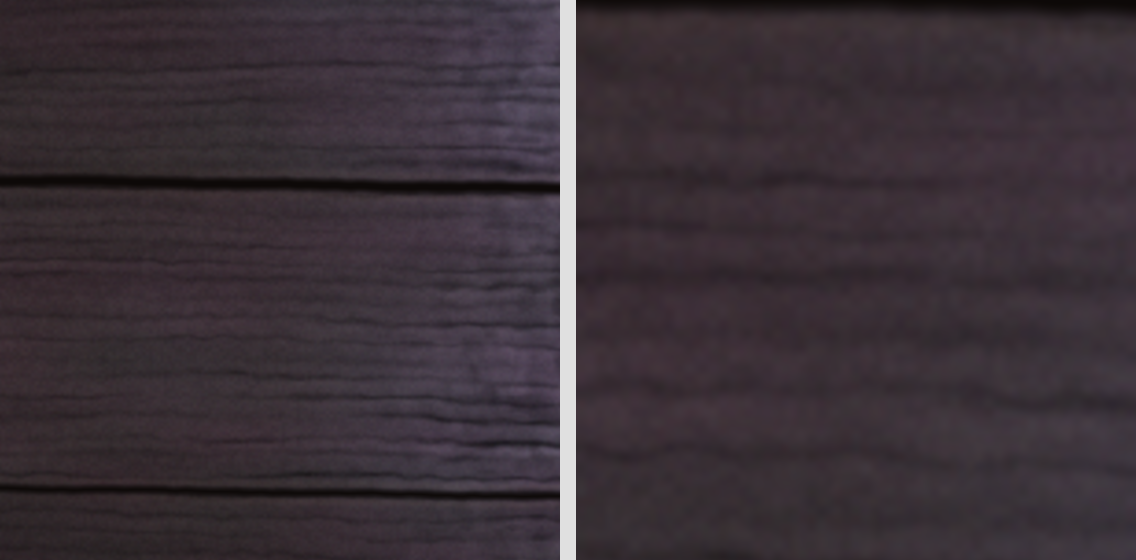
Left, the full canvas; right, a detail of the centre.
Reproduce this texture procedurally as a WebGL 2 fragment shader.

```glsl
#version 300 es
precision highp float;
// Dim, weathered boards with dark horizontal joints and soft wood grain.
// Joints repeat by rounding a sloped height; jittered grain rows are bent by
// layered sines, and value noise breaks them up and wears the right side.

uniform vec2 u_resolution;
out vec4 outColor;

const float BOARD_PITCH = 0.55;    // height of one board
const float FIRST_JOINT = 0.128;   // lowest joint, at the left edge
const float BOARD_SLOPE = 0.015;   // drop of the joints from left to right
const float JOINT_THIN = 0.0055;   // half width of the lowest joint
const float JOINT_GROWTH = 0.0040; // extra half width per joint upward
const float JOINT_BLUR = 0.0065;
const float GRAIN_ROWS = 29.0;     // grain lines per canvas height
const float GRAIN_WIDTH = 0.20;    // line width, in rows
const float GRAIN_DEPTH = 0.28;
const float SPECKLE = 0.034;
const vec3 WARM_WOOD = vec3(0.208, 0.168, 0.182);
const vec3 COOL_WOOD = vec3(0.292, 0.258, 0.322);
const vec3 PLUM_TINT = vec3(0.022, -0.006, 0.012);
const vec3 EDGE_GLOW = vec3(0.046, 0.036, 0.022);
const vec3 JOINT_COLOR = vec3(0.052, 0.036, 0.030);

float hash(vec2 p) {
  vec3 q = fract(p.xyx * vec3(0.1031, 0.1030, 0.0973));
  q += dot(q, q.yzx + 33.33);
  return fract((q.x + q.y) * q.z);
}

float noise(vec2 p) {
  vec2 cell = floor(p);
  vec2 f = fract(p);
  f = f * f * (3.0 - 2.0 * f);
  return mix(mix(hash(cell), hash(cell + vec2(1, 0)), f.x),
             mix(hash(cell + vec2(0, 1)), hash(cell + vec2(1, 1)), f.x), f.y);
}

// Gentle bends shared by neighbouring rows, plus short ripples
float grainWarp(vec2 p, float board) {
  float bend = 0.13 * sin(5.0 * p.x + 7.0 * p.y + board * 2.1);
  bend += 0.08 * sin(14.0 * p.x - 19.0 * p.y + board);
  bend -= 0.9 * board * p.x * smoothstep(0.7, 0.95, p.y);
  return bend + 0.26 * (noise(p * vec2(30.0, 45.0)) - 0.5);
}

// Dark lines with soft ends; x is the dark amount, y the pale lower lip
vec2 grain(vec2 p, float board) {
  float height = p.y * GRAIN_ROWS + grainWarp(p, board);
  float row = floor(height);
  vec2 sum = vec2(0.0);
  for (float i = -1.0; i <= 1.0; i++) {
    vec2 id = vec2(row + i + 50.0, board * 17.0 + 60.0);
    float center = row + i + 0.5 + 0.45 * (hash(id) - 0.5);
    float width = GRAIN_WIDTH * mix(0.75, 1.3, hash(id + 31.0));
    float along = noise(vec2(p.x * 6.0 + hash(id + 9.0) * 40.0, id.x * 3.7));
    float broken = noise(vec2(p.x * 26.0, id.x * 5.3));
    float strength = mix(0.4, 1.0, hash(id + 71.0)) * smoothstep(-0.1, 0.8, along);
    strength *= 0.6 + 0.7 * broken;
    float d = (height - center) / width;
    float lip = d + 2.0;
    sum += strength * vec2(exp(-d * d), exp(-0.5 * lip * lip));
  }
  return sum;
}

void main() {
  vec2 uv = gl_FragCoord.xy / u_resolution;

  // Board layout
  vec2 p = vec2(uv.x, uv.y + BOARD_SLOPE * uv.x);
  float level = (p.y - FIRST_JOINT) / BOARD_PITCH;
  float board = floor(level);
  float joint = floor(level + 0.5);
  float wobble = 0.0010 * sin(uv.x * 17.0 + joint * 2.0)
               + 0.0020 * (noise(vec2(uv.x * 45.0, joint + 8.0)) - 0.5);
  float fromJoint = (level - joint) * BOARD_PITCH + wobble;
  float jointWidth = JOINT_THIN + JOINT_GROWTH * joint;

  // Warm shade on the left, cool light on the right
  float cloud = noise(uv * vec2(4.0, 6.0) + 5.0) - 0.5;
  float light = smoothstep(0.1, 1.2, uv.x + 0.28 * cloud);
  light += 0.14 * board * smoothstep(0.2, 0.8, uv.x);
  vec3 color = mix(WARM_WOOD, COOL_WOOD, clamp(light, 0.0, 1.0));
  color += PLUM_TINT * (noise(uv * vec2(5.0, 14.0) + 21.0) - 0.45);
  color *= 1.0 + 0.16 * (noise(uv * vec2(3.5, 36.0) + 3.0) - 0.5);

  // Grain, deeper where the light rakes across the lower board
  float wear = smoothstep(0.58, 1.0, uv.x + 0.12 * cloud);
  vec2 lines = grain(p, board);
  float lowHalf = 1.0 - smoothstep(0.1, 0.5, fract(level));
  float rake = lowHalf * smoothstep(0.2, 0.8, uv.x);
  color *= 1.0 - GRAIN_DEPTH * (0.9 + 0.25 * wear + 0.7 * rake) * min(lines.x, 1.3);
  color *= 1.0 + (0.06 + 0.12 * wear) * lines.y;

  // Upright worn patches and soft nicks
  float patches = noise(uv * vec2(26.0, 11.0)) + 0.6 * noise(uv * vec2(60.0, 42.0)) - 0.8;
  float nicks = smoothstep(0.60, 1.0, noise(uv * vec2(24.0, 52.0) + 12.0));
  color *= 1.0 + wear * (0.26 * patches - 0.20 * nicks);

  // Soft mottling and fine speckle, partly coloured
  color *= 1.0 + 0.09 * (noise(uv * vec2(65.0, 85.0) + 7.0) - 0.5);
  vec2 dust = uv * 190.0;
  vec3 tint = vec3(noise(dust), noise(dust + 37.0), noise(dust + 83.0));
  color += SPECKLE * (0.4 * tint + 0.6 * noise(dust * 0.8 + 11.0) - 0.5);

  // Faint glow on board edges, then the dark joint with a soft shadow
  float edge = abs(fromJoint) - jointWidth;
  float rimOffset = (edge - 0.010) / 0.007;
  color += EDGE_GLOW * exp(-rimOffset * rimOffset) * (0.3 + 0.6 * uv.x);
  color *= 1.0 - 0.18 * exp(-max(edge, 0.0) / 0.012);
  float blur = JOINT_BLUR + 0.5 / u_resolution.y;
  color = mix(JOINT_COLOR, color, smoothstep(-blur, blur, edge));

  // Slight falloff toward the upper and lower left
  color *= 1.0 - 0.16 * (1.0 - uv.x) * smoothstep(0.25, 0.55, abs(uv.y - 0.5));
  outColor = vec4(max(color, 0.0), 1.0);
}
```
